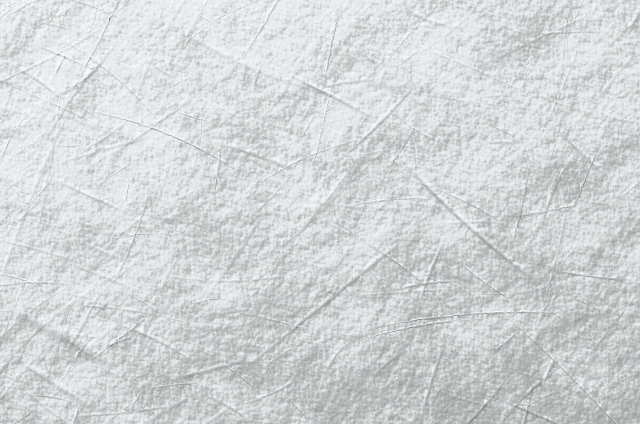
This texture is drawn by a Shadertoy shader. Its source:

```glsl
// Worn ice rink: powdery snow over grey ice, cut by curved skate scratches.

const vec3 ICE_TINT  = vec3(0.994, 1.004, 1.005);
const float ICE_TONE  = 0.765;
const float SNOW_TONE = 0.882;

vec2 hash2(vec2 p) {
    vec3 q = fract(p.xyx * vec3(0.1031, 0.1030, 0.0973));
    q += dot(q, q.yzx + 33.33);
    return fract((q.xx + q.yz) * q.zy);
}

vec2 rotate(vec2 p, float angle) {
    float c = cos(angle), s = sin(angle);
    return vec2(c * p.x + s * p.y, c * p.y - s * p.x);
}

// Distance to the nearest jittered cell point.
float cellular(vec2 p) {
    vec2 cell = floor(p), f = p - cell;
    float nearest = 4.0;
    for (int y = -1; y <= 1; y++)
    for (int x = -1; x <= 1; x++) {
        vec2 offset = vec2(x, y);
        vec2 d = offset + hash2(cell + offset + 57.0) - f;
        nearest = min(nearest, dot(d, d));
    }
    return sqrt(nearest);
}

// Normalised sum of rotated cellular octaves, centred near zero.
float layeredCells(vec2 p, int octaves, float gain) {
    float sum = 0.0, total = 0.0, weight = 1.0;
    for (int i = 0; i < octaves; i++) {
        sum += weight * cellular(p);
        total += weight;
        weight *= gain;
        p = rotate(p, 0.9) * 2.1 + 11.3;
    }
    return sum / total - 0.46;
}

// Side-lit lumps: positive where they face the light.
float litLumps(vec2 p, vec2 toLight) {
    return layeredCells(p + toLight, 2, 0.8) - layeredCells(p - toLight, 2, 0.8);
}

vec2 sineWarp(vec2 p, float amount) {
    vec2 w = sin(p.yx * 9.0 + vec2(0.4, 2.1)) + 0.6 * sin(p.yx * 21.0 + p * 8.0);
    return p + amount * w;
}

// Relief of one bent cut: a dark groove with a snow rim beside it.
float scratch(vec2 q, float bend, float halfLength, float width) {
    float along = abs(q.x) / halfLength;
    if (along > 1.0) return 0.0;
    float across = (q.y - bend * q.x * q.x) / width;
    if (abs(across) > 5.0) return 0.0;
    float groove = exp(-across * across);
    float rim = exp(-0.7 * (across - 1.9) * (across - 1.9));
    return (0.6 * rim - groove) * smoothstep(1.0, 0.3, along);
}

// Scattered cuts; most rise to the right, the others lie flat or fall.
float scratches(vec2 p, float aspect, int count, float seed, float reach, float width) {
    float relief = 0.0;
    for (int i = 0; i < count; i++) {
        vec2 id = vec2(float(i) + 1.0, seed);
        vec2 place = hash2(id), shape = hash2(id + 71.0), turn = hash2(id + 137.0);
        vec2 center = vec2(aspect * pow(place.x, 1.2), place.y);
        float angle = turn.x < 0.62 ? mix(0.4, 1.45, turn.y) : mix(-0.85, 0.3, turn.y);
        float halfLength = reach * mix(0.3, 1.0, shape.x * shape.x);
        float bend = (fract(shape.y * 7.0) - 0.5) * 0.5 / reach;
        float chance = fract(turn.x * 13.0 + shape.x * 5.0);
        float strength = mix(0.35, 1.35, chance * chance);
        relief += strength * scratch(rotate(p - center, angle), bend, halfLength,
                                     width * mix(0.6, 1.6, shape.y * shape.y));
    }
    return relief;
}

void mainImage(out vec4 fragColor, in vec2 fragCoord) {
    vec2 p = fragCoord / iResolution.y;
    float aspect = iResolution.x / iResolution.y;
    float pixel = 1.0 / iResolution.y;

    // Light fades from the upper left to the lower right.
    float light = 0.6 * p.y + 0.4 * (1.0 - p.x / aspect) - 0.5;

    // Powder cover: drifts stretched along the skating direction.
    vec2 drift = rotate(sineWarp(p, 0.03), 0.6) * vec2(3.2, 5.4);
    float patches = layeredCells(drift + 4.0, 5, 0.75);
    float grain = litLumps(p * 100.0, vec2(-0.22, 0.25));
    float crumbs = litLumps(p * 36.0 + 3.0, vec2(-0.16, 0.2));
    float bias = 0.02 + 0.26 * light;
    float cover = smoothstep(-0.25, 0.25, bias - patches + 0.25 * grain + 0.4 * crumbs);
    float tone = mix(ICE_TONE, SNOW_TONE, cover);
    tone += 0.14 * light - 0.10 * patches + 0.13 * grain + 0.05 * crumbs;

    // Brushed streaks in two crossing directions.
    vec2 brushed = sineWarp(p, 0.012);
    float rising = cellular(rotate(brushed, 0.8) * vec2(8.0, 62.0)) - 0.46;
    float falling = cellular(rotate(brushed, -0.25) * vec2(7.0, 50.0)) - 0.46;
    tone -= 0.06 * rising + 0.04 * falling;

    // Wide worn tracks, long cuts and short nicks, ragged with grain.
    vec2 ragged = p + 0.003 * vec2(grain + crumbs, -grain - crumbs);
    float fine = max(0.0021, 0.6 * pixel);
    float tracks = scratches(ragged, aspect, 18, 3.0, 0.4, 0.008);
    float cuts = scratches(ragged, aspect, 90, 19.0, 0.34, fine * 1.3);
    float nicks = scratches(ragged, aspect, 240, 43.0, 0.14, fine);
    float wear = clamp(0.95 + 1.2 * grain + 1.5 * crumbs, 0.3, 1.5);
    tone += wear * (0.075 * tracks + 0.16 * cuts + 0.13 * nicks);

    // Bright snow saturates gently.
    tone -= 0.5 * max(tone - 0.895, 0.0);
    fragColor = vec4(clamp(tone, 0.5, 0.96) * ICE_TINT, 1.0);
}
```
